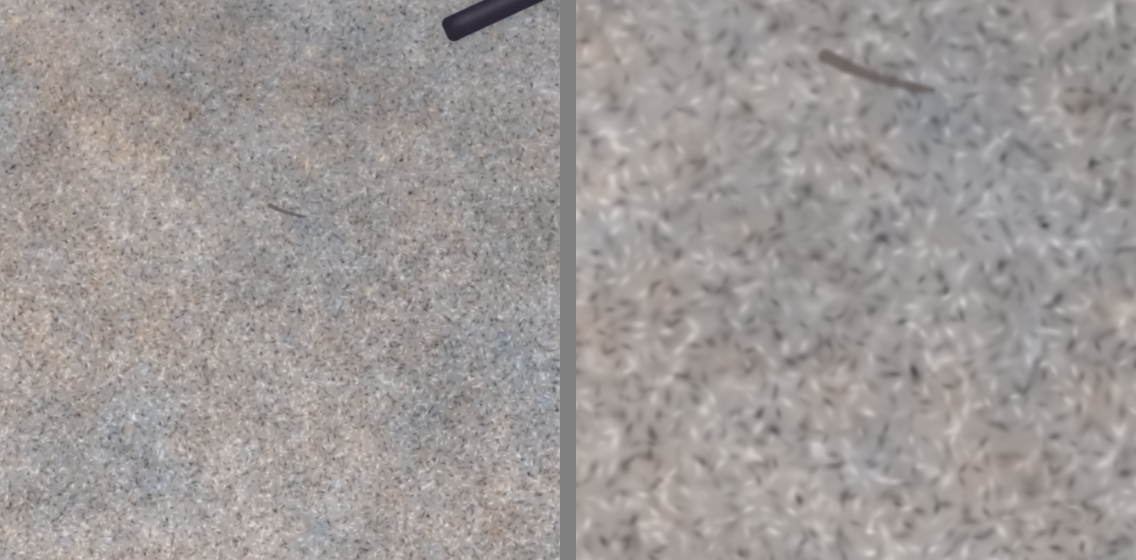
Left: the whole. Right: its middle third, enlarged.
Write a three.js fragment shader that draws this texture.

```glsl
// Weathered grey concrete with fine mottled grain, dark pits and pale pebbles,
// plus a dark rod entering at the upper right and one small twig.
// All grain and staining is cellular noise: randomly turned soft flecks per cell.

varying vec2 vUv;

const vec3 CONCRETE = vec3(0.642, 0.620, 0.613);
const vec3 WARM_TINT = vec3(0.045, 0.004, -0.035);
const vec3 PIT_SHADE = vec3(0.200, 0.200, 0.190);
const vec3 PEBBLE_LIFT = vec3(0.130, 0.125, 0.105);
const vec3 TWIG = vec3(0.405, 0.375, 0.365);
const vec3 ROD_DARK = vec3(0.175, 0.160, 0.205);
const vec3 ROD_LIGHT = vec3(0.330, 0.310, 0.365);

const float COARSE_CELLS = 72.0;
const float FINE_CELLS = 125.0;
const float PIT_CELLS = 48.0;
const float PEBBLE_CELLS = 17.0;
const float COARSE_CONTRAST = 0.090;
const float FINE_CONTRAST = 0.125;

const vec2 ROD_TIP = vec2(0.795, 0.943);
const vec2 ROD_AXIS = vec2(0.908, 0.419);
const float ROD_RADIUS = 0.0225;
const vec2 TWIG_START = vec2(0.482, 0.633);
const vec2 TWIG_END = vec2(0.545, 0.613);
const float EDGE = 0.0022;

vec4 hash4(vec2 cell) {
  vec4 q = fract(cell.xyxy * vec4(0.1031, 0.1030, 0.0973, 0.1099));
  q += dot(q, q.wzxy + 33.33);
  return fract((q.xxyz + q.yzzw) * q.zywx);
}

// Sum of soft oval flecks, one per cell. Weights run from low to 1,
// and only the share given by keep is drawn.
float flecks(vec2 p, vec2 size, float low, float keep) {
  vec2 cell = floor(p);
  float sum = 0.0;
  for (int y = -1; y <= 1; y++) {
    for (int x = -1; x <= 1; x++) {
      vec2 c = cell + vec2(float(x), float(y));
      vec4 h = hash4(c + 57.0);
      vec4 g = hash4(c + 211.0);
      vec2 d = p - c - mix(vec2(0.15), vec2(0.85), h.xy);
      float angle = 6.2832 * h.z;
      vec2 axis = vec2(cos(angle), sin(angle));
      vec2 local = vec2(dot(d, axis), dot(d, vec2(-axis.y, axis.x)));
      local /= size * mix(0.75, 1.2, g.y);
      sum += mix(low, 1.0, h.w) * step(g.x, keep) * exp(-0.5 * dot(local, local));
    }
  }
  return sum;
}

// Broad light and dark areas: paler at lower left, greyer above the centre.
float staining(vec2 p) {
  vec2 d = (p - vec2(0.56, 0.72)) / vec2(0.24, 0.20);
  float slope = 0.055 * (0.5 - p.y) + 0.030 * (0.5 - p.x);
  float patches = 0.050 * flecks(p * 5.0 + 3.0, vec2(0.38, 0.28), -1.0, 1.0)
                + 0.048 * flecks(p * 14.0 + 31.0, vec2(0.38, 0.25), -1.0, 1.0);
  return slope + patches - 0.030 * exp(-dot(d, d));
}

vec3 concrete(vec2 p) {
  float grain = COARSE_CONTRAST * flecks(p * COARSE_CELLS, vec2(0.36, 0.19), -1.0, 1.0)
              + FINE_CONTRAST * flecks(p * FINE_CELLS + 400.0, vec2(0.38, 0.20), -1.0, 1.0);
  grain *= mix(1.15, 0.80, smoothstep(0.35, 0.95, p.y));

  float warmth = 0.65 * flecks(p * 6.0 + 70.0, vec2(0.38, 0.30), -1.0, 1.0)
               + 0.45 * flecks(p * 24.0 + 90.0, vec2(0.36, 0.26), -1.0, 1.0)
               + 0.35 * (0.55 - p.x);
  float pits = flecks(p * PIT_CELLS + 130.0, vec2(0.14, 0.085), 0.25, 0.48);
  float pebbles = flecks(p * PEBBLE_CELLS + 260.0, vec2(0.13, 0.095), 0.2, 0.10);

  vec3 color = CONCRETE + staining(p) + grain + WARM_TINT * warmth;
  return color - PIT_SHADE * min(pits, 1.0) + PEBBLE_LIFT * min(pebbles, 1.0);
}

// Thin tapering sliver, as coverage.
float twigMask(vec2 p) {
  vec2 along = TWIG_END - TWIG_START;
  float t = clamp(dot(p - TWIG_START, along) / dot(along, along), 0.0, 1.0);
  float bend = 0.003 * sin(3.1416 * t);
  float d = length(p - TWIG_START - along * t + vec2(0.0, bend)) - mix(0.0042, 0.0015, t);
  return 1.0 - smoothstep(-EDGE, EDGE, d);
}

// Cylinder with a blunt rounded end, a lit upper side and a soft contact shadow.
vec3 addRod(vec3 ground, vec2 p) {
  vec2 d = p - ROD_TIP;
  vec2 local = vec2(dot(d, ROD_AXIS), dot(d, vec2(-ROD_AXIS.y, ROD_AXIS.x)));
  float rounding = 0.012;
  vec2 q = vec2(-local.x, abs(local.y) - ROD_RADIUS) + rounding;
  float dist = length(max(q, 0.0)) + min(max(q.x, q.y), 0.0) - rounding;

  float across = local.y / ROD_RADIUS;
  float light = exp(-pow((across - 0.25) / 0.40, 2.0));
  light *= smoothstep(0.008, 0.040, local.x);
  vec3 rod = mix(ROD_DARK, ROD_LIGHT, 0.75 * light);
  rod += 0.018 * flecks(p * COARSE_CELLS, vec2(0.36, 0.19), -1.0, 1.0);

  ground *= 1.0 - 0.12 * exp(-max(dist, 0.0) / 0.006);
  return mix(rod, ground, smoothstep(-EDGE, EDGE, dist));
}

void main() {
  vec3 color = concrete(vUv);
  color = mix(color, TWIG, 0.85 * twigMask(vUv));
  color = addRod(color, vUv);
  gl_FragColor = vec4(clamp(color, 0.0, 1.0), 1.0);
}
```
